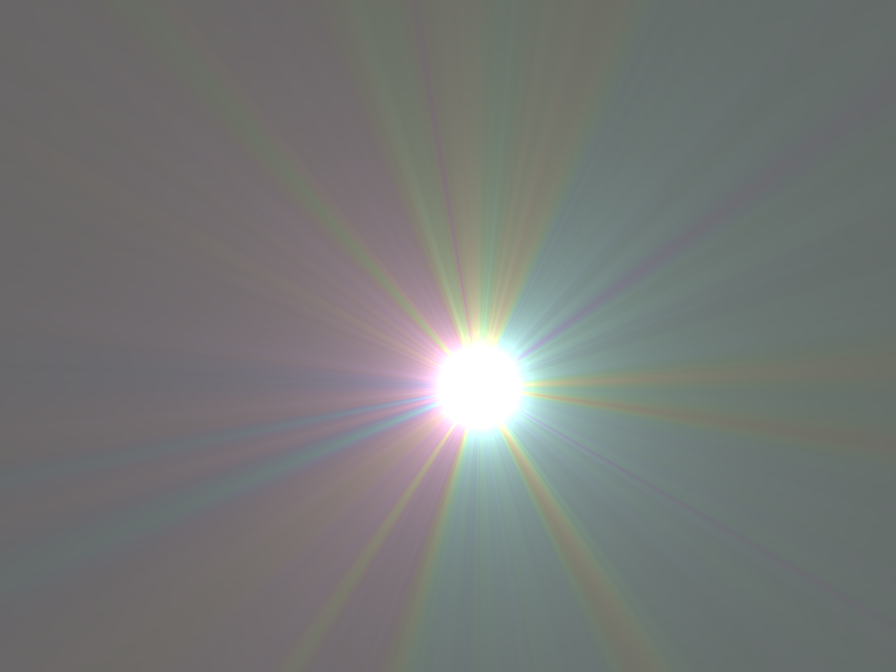
Reproduce this background procedurally as a Shadertoy shader.

```glsl
const float TAU = 6.2831853;
const vec2 SOURCE = vec2(0.535, 0.424);
const vec3 HAZE = vec3(0.365, 0.375, 0.365);

// Coloured rays: angle in degrees, half width, shift along the hue wheel
const int BAND_COUNT = 15;
const vec3 BANDS[BAND_COUNT] = vec3[BAND_COUNT](
    vec3(3.0, 3.5, -0.33), vec3(36.0, 2.5, 0.19), vec3(85.0, 3.5, 0.20),
    vec3(99.6, 0.8, -0.27), vec3(106.0, 3.5, 0.08), vec3(132.0, 2.6, 0.30),
    vec3(148.0, 8.0, 0.09), vec3(178.0, 4.0, -0.12), vec3(191.0, 2.0, -0.24),
    vec3(202.0, 3.5, -0.32), vec3(217.0, 4.0, 0.14), vec3(236.5, 2.0, 0.28),
    vec3(300.0, 4.5, -0.39), vec3(330.0, 0.5, 0.17), vec3(352.0, 3.0, -0.39));

float hash(float n) {
    return fract(sin(n * 127.1) * 43758.5453);
}

// Value noise around the circle, repeating after a whole number of cells
float ringNoise(float turn, float cells, float seed) {
    float x = turn * cells;
    float cell = floor(x);
    float a = hash(mod(cell, cells) + seed);
    float b = hash(mod(cell + 1.0, cells) + seed);
    return mix(a, b, smoothstep(0.0, 1.0, x - cell)) - 0.5;
}

float streaks(float turn, float seed) {
    float sum = 0.0;
    float cells = 70.0;
    float weight = 0.5;
    for (int i = 0; i < 4; i++) {
        sum += weight * ringNoise(turn, cells, seed + float(i) * 17.0);
        cells *= 2.0;
        weight *= 0.8;
    }
    return sum;
}

// Wide sectors of colour: teal, amber, rose, then teal again
float sectorHue(float degrees) {
    return 0.5 - 0.35 * smoothstep(63.0, 71.0, degrees)
               - 0.27 * smoothstep(108.0, 117.0, degrees)
               + 0.62 * smoothstep(248.0, 260.0, degrees);
}

float bandHue(float degrees) {
    float shift = 0.0;
    for (int i = 0; i < BAND_COUNT; i++) {
        float offset = mod(degrees - BANDS[i].x + 180.0, 360.0) - 180.0;
        float d = offset / BANDS[i].y;
        shift += BANDS[i].z * exp(-d * d);
    }
    return shift;
}

vec3 spectrum(float hue) {
    return 0.029 + 0.009 * cos(TAU * (hue - vec3(0.0, 1.0, 2.0) / 3.0));
}

void mainImage(out vec4 fragColor, in vec2 fragCoord) {
    vec2 p = (fragCoord - SOURCE * iResolution.xy) / iResolution.y;
    float radius = max(length(p), 0.001);
    float turn = fract(atan(p.y, p.x + 1e-6) / TAU);
    float degrees = turn * 360.0;

    // Hue and strength of the ray at this angle
    float hue = sectorHue(degrees) + bandHue(degrees) + 0.13 * streaks(turn, 3.0);
    float strength = 1.0 + 0.22 * streaks(turn, 91.0);

    // Tinted rays fade with distance; a white core sits on the source
    vec3 rays = spectrum(hue) * strength / radius;
    float core = 0.0011 / (radius * radius);

    fragColor = vec4(clamp(HAZE + rays + core, 0.0, 1.0), 1.0);
}
```
